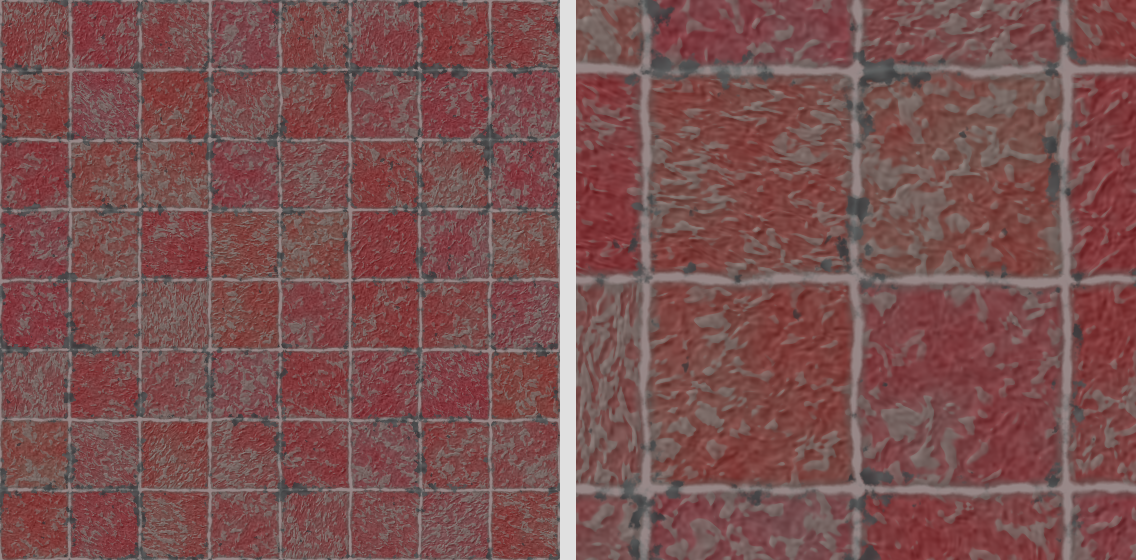
Left: the whole. Right: its middle third, enlarged.
This texture is drawn by a three.js fragment shader. Its source:

```glsl
varying vec2 vUv;

#define TILES 8.0
#define JOINT_HALF_WIDTH 0.017
#define EDGE_SOFTNESS 0.013
#define EDGE_WOBBLE 0.06
#define CORNER_RADIUS 0.05
#define RED_CLAY vec3(0.505, 0.215, 0.225)
#define DUSTY_CLAY vec3(0.465, 0.315, 0.31)
#define WORN_GREY vec3(0.465, 0.425, 0.41)
#define JOINT_LIGHT vec3(0.61, 0.55, 0.55)
#define JOINT_TEAL vec3(0.42, 0.44, 0.44)
#define GRIME_DARK vec3(0.19, 0.20, 0.21)

float hash(vec2 p) {
  vec3 h = fract(vec3(p.xyx) * 0.1031);
  h += dot(h, h.yzx + 33.33);
  return fract((h.x + h.y) * h.z);
}

float noise(vec2 p) {
  vec2 i = floor(p);
  vec2 f = fract(p);
  f = f * f * (3.0 - 2.0 * f);
  return mix(mix(hash(i), hash(i + vec2(1.0, 0.0)), f.x),
             mix(hash(i + vec2(0.0, 1.0)), hash(i + vec2(1.0)), f.x), f.y);
}

float fbm(vec2 p) {
  float sum = 0.0;
  float weight = 0.533;
  for (int k = 0; k < 4; k++) {
    sum += weight * noise(p);
    p = mat2(1.6, 1.2, -1.2, 1.6) * p + 17.3;
    weight *= 0.5;
  }
  return sum;
}

mat2 rotation(float angle) {
  float c = cos(angle);
  float s = sin(angle);
  return mat2(c, s, -s, c);
}

// Distance inward from the rounded border of a unit cell
float insetDistance(vec2 local) {
  vec2 b = abs(local) - 0.5 + CORNER_RADIUS;
  return CORNER_RADIUS - length(max(b, 0.0)) - min(max(b.x, b.y), 0.0);
}

// Pitted surface height, stretched along a direction chosen per tile
float surfaceHeight(vec2 local, vec2 seed, float angle, float stretch) {
  vec2 s = rotation(angle) * local * vec2(17.0, 17.0 * stretch) + seed;
  s += 1.3 * vec2(noise(s * 0.5), noise(s * 0.5 + 31.0));
  return 0.62 * noise(s) + 0.38 * noise(s * 2.1 + 9.0);
}

vec3 tileColor(vec2 local, vec2 id) {
  vec2 seed = 19.0 * vec2(hash(id + 3.1), hash(id + 8.7)) + id * 23.0;
  float tone = hash(id + 41.0);
  float hue = hash(id + 67.0) - 0.5;
  float angle = 6.283 * hash(id + 93.0);
  float lean = hash(id + 15.0);
  float stretch = 1.0 + 1.2 * lean * lean;

  // Base clay: tone and hue differ per tile, with cloudy fading
  float cloud = fbm(local * 3.5 + seed);
  float fade = clamp(0.10 + 0.62 * tone + 1.5 * (cloud - 0.45), 0.0, 1.0);
  vec3 color = mix(RED_CLAY, DUSTY_CLAY, fade);
  color += hue * vec3(0.0, 0.022, -0.022);

  // Scuffed grey flecks, denser on worn areas
  float height = surfaceHeight(local, seed, angle, stretch);
  float wear = smoothstep(0.30, 0.68, cloud + 0.22 * (tone - 0.5));
  float level = mix(0.69, 0.52, wear);
  float flecks = smoothstep(level - 0.06, level + 0.09, height);
  color = mix(color, WORN_GREY, flecks * (0.52 + 0.28 * wear));

  // Raking light over the relief, fine grain
  float shifted = surfaceHeight(local + vec2(-0.012, 0.014), seed, angle, stretch);
  color += 0.17 * (height - shifted);
  float grain = noise(local * 44.0 + seed) - 0.5;
  color += grain * vec3(0.07, 0.085, 0.085);

  // Rare dark pits on a few tiles
  float pits = fbm(local * 8.0 + seed + 50.0) + 0.05 * hash(id + 29.0);
  return mix(color, GRIME_DARK, 0.65 * smoothstep(0.83, 0.88, pits));
}

void main() {
  vec2 p = vUv * TILES;
  vec2 wobble = vec2(fbm(p * 3.5), fbm(p * 3.5 + 40.0)) - 0.5;
  vec2 q = p + EDGE_WOBBLE * wobble;
  vec2 id = floor(q);
  vec2 local = fract(q) - 0.5;
  float inset = insetDistance(local);

  vec3 color = tileColor(local, id);

  // Greyed, slightly darkened rim beside the joint
  float rough = fbm(p * 14.0 + 7.0);
  float rim = 1.0 - smoothstep(0.012, 0.04 + 0.06 * rough, inset);
  color = mix(color, WORN_GREY * 0.83, 0.60 * rim);

  // Dark grime in thin broken patches along joints and in corners
  float stain = fbm(p * 2.6 + 80.0);
  vec2 toEdge = 0.5 - abs(local);
  float corner = 1.0 - smoothstep(0.02, 0.16, max(toEdge.x, toEdge.y));
  float reach = 0.13 * (stain - 0.52) + 0.16 * (rough - 0.54) + 0.02 * corner;
  float grime = smoothstep(-0.004, 0.020, reach - 0.6 * abs(inset - 0.032));
  vec3 grimeColor = mix(GRIME_DARK, JOINT_TEAL, 0.7 * noise(p * 17.0));
  color = mix(color, grimeColor, 0.85 * grime);

  // Joint: pale mortar with teal stretches, thinning in places
  float joint = 1.0 - smoothstep(JOINT_HALF_WIDTH - EDGE_SOFTNESS,
                                 JOINT_HALF_WIDTH + EDGE_SOFTNESS,
                                 inset + 0.030 * (rough - 0.5));
  float teal = smoothstep(0.46, 0.64, 0.55 * stain + 0.45 * rough);
  color = mix(color, mix(JOINT_LIGHT, JOINT_TEAL, teal), joint * (0.92 - 0.5 * grime));

  gl_FragColor = vec4(clamp(color, 0.0, 1.0), 1.0);
}
```
